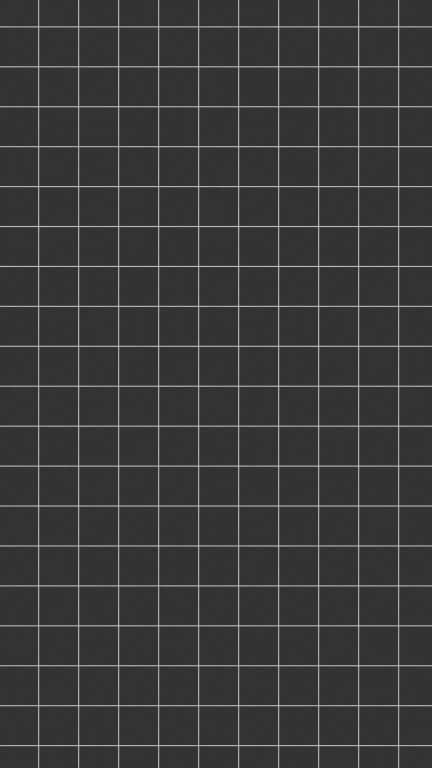
Give the GLSL for this pattern, as a WebGL 2 fragment shader.

```glsl
#version 300 es
precision highp float;
// A plain grid of thin pale lines on charcoal, about 10 columns by 19 rows.
// Each line is its box-filtered coverage of the pixel; hashed noise adds
// slight unevenness along the lines and a faint grain on the ground.
uniform vec2 u_resolution;
out vec4 fragColor;

// Lengths are fractions of the canvas width.
const vec2 PITCH = vec2(0.09259, 0.09243);
const vec2 FIRST_LINE = vec2(0.08947, 0.05185);
const float LINE_WIDTH = 0.0024;
const float SOFTNESS = 1.15;      // filter width in pixels
const float LINE_WEAR = 0.10;     // brightness change along a line
const float WEAR_SCALE = 60.0;
const float GRAIN = 0.008;
const float GRAIN_SCALE = 140.0;
const vec3 GROUND = vec3(0.200);
const vec3 LINE = vec3(0.765);

float hash(vec2 p) {
  vec3 q = fract(vec3(p.xyx) * 0.1031);
  q += dot(q, q.yzx + 33.33);
  return fract((q.x + q.y) * q.z);
}

float valueNoise(vec2 p) {
  vec2 cell = floor(p);
  vec2 f = fract(p);
  f = f * f * (3.0 - 2.0 * f);
  float low = mix(hash(cell), hash(cell + vec2(1.0, 0.0)), f.x);
  float high = mix(hash(cell + vec2(0.0, 1.0)), hash(cell + 1.0), f.x);
  return mix(low, high, f.y);
}

// Share of the filter footprint covered by the nearest line on each axis.
vec2 lineCoverage(vec2 p, float footprint) {
  vec2 toLine = abs(fract((p - FIRST_LINE) / PITCH + 0.5) - 0.5) * PITCH;
  vec2 left = max(toLine - 0.5 * footprint, vec2(-0.5 * LINE_WIDTH));
  vec2 right = min(toLine + 0.5 * footprint, vec2(0.5 * LINE_WIDTH));
  return clamp((right - left) / footprint, 0.0, 1.0);
}

void main() {
  vec2 p = gl_FragCoord.xy / u_resolution.x;

  // Ground with faint grain
  vec3 color = GROUND + GRAIN * (valueNoise(p * GRAIN_SCALE) - 0.5);

  // Lines, uneven along their length
  vec2 cover = lineCoverage(p, SOFTNESS / u_resolution.x);
  float grid = 1.0 - (1.0 - cover.x) * (1.0 - cover.y);
  float wear = 1.0 + LINE_WEAR * (valueNoise(p * WEAR_SCALE + 17.0) - 0.5);
  color = mix(color, LINE, clamp(grid * wear, 0.0, 1.0));

  fragColor = vec4(color, 1.0);
}
```
